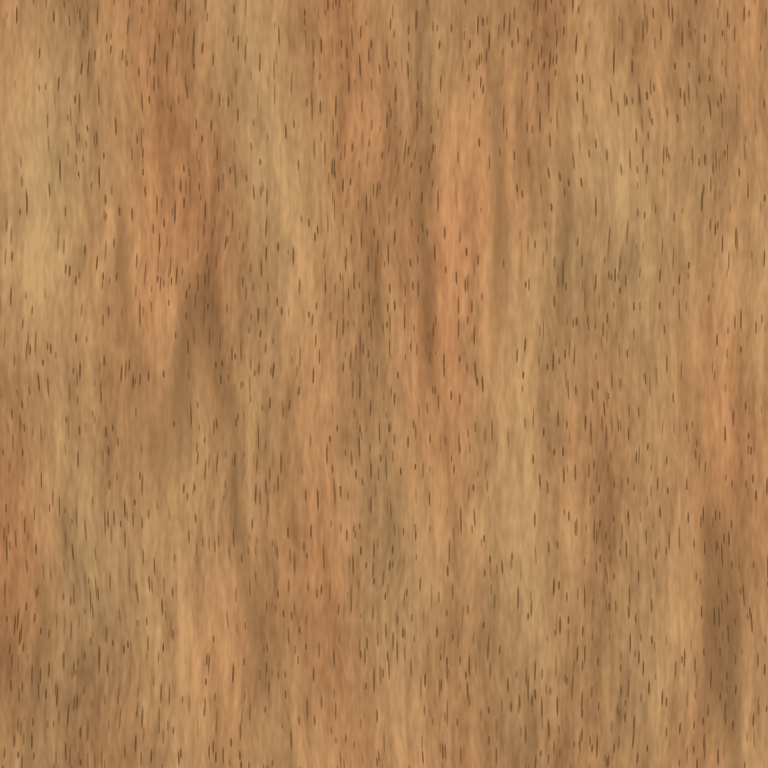
A three.js fragment shader for this texture:

```glsl
varying vec2 vUv;

// Palette
const vec3 DARK_WOOD = vec3(0.51, 0.365, 0.235);
const vec3 LIGHT_WOOD = vec3(0.78, 0.59, 0.40);
const vec3 PORE_BROWN = vec3(0.37, 0.26, 0.16);
const vec3 VEIN_BROWN = vec3(0.47, 0.35, 0.22);
const vec3 RED_SHIFT = vec3(0.016, -0.028, -0.024);

// Grain frequencies across and along the wood
const vec2 BAND_FREQ = vec2(9.0, 1.7);
const vec2 STREAK_FREQ = vec2(42.0, 6.0);
const vec2 FIBER_FREQ = vec2(120.0, 17.0);
const vec2 SPECK_FREQ = vec2(230.0, 55.0);
const vec2 VEIN_FREQ = vec2(6.0, 0.8);
const vec2 TINT_FREQ = vec2(8.0, 2.2);

// Grain strengths
const float BASE_TONE = 0.68;
const float BAND_GAIN = 0.40;
const float STREAK_GAIN = 0.32;
const float FIBER_GAIN = 0.26;
const float SPECK_GAIN = 0.24;
const float VEIN_GAIN = 0.50;

// Pores
const int PORE_LAYERS = 3;
const vec2 PORE_GRID = vec2(84.0, 19.0);
const float PORE_CHANCE = 0.27;
const float PORE_HALF_WIDTH = 0.0021;
const float PORE_GAIN = 0.72;

float hash(vec2 p) {
  vec3 q = fract(vec3(p.xyx) * 0.1031);
  q += dot(q, q.yzx + 33.33);
  return fract((q.x + q.y) * q.z);
}

float cornerSlope(vec2 cell, vec2 offset) {
  float angle = 6.2832 * hash(cell);
  return dot(vec2(cos(angle), sin(angle)), offset);
}

float gradientNoise(vec2 p) {
  vec2 i = floor(p);
  vec2 f = p - i;
  vec2 u = f * f * f * (f * (f * 6.0 - 15.0) + 10.0);
  vec2 e = vec2(1.0, 0.0);
  float low = mix(cornerSlope(i, f), cornerSlope(i + e, f - e), u.x);
  float high = mix(cornerSlope(i + e.yx, f - e.yx), cornerSlope(i + 1.0, f - 1.0), u.x);
  return mix(low, high, u.y);
}

float layeredNoise(vec2 p) {
  float sum = 0.0;
  float gain = 1.0;
  for (int k = 0; k < 3; k++) {
    sum += gain * gradientNoise(p);
    p = p * 2.03 + 17.37;
    gain *= 0.5;
  }
  return sum;
}

// Tapered dashes, one candidate per staggered cell
float poreLayer(vec2 p, float seed, float density) {
  vec2 grid = PORE_GRID * (1.0 + 0.17 * seed);
  vec2 q = p * grid + seed * 7.31;
  float column = floor(q.x);
  q.y += 9.0 * hash(vec2(column, 40.0 + seed));
  vec2 cell = vec2(column, floor(q.y)) + 61.0 * seed;
  float size = hash(cell + 11.3);
  vec2 center = vec2(mix(0.25, 0.75, hash(cell + 23.7)), 0.5);
  vec2 d = (fract(q) - center) / grid;
  float halfLength = mix(0.14, 0.46, size * size) / grid.y;
  float along = clamp(1.0 - abs(d.y) / halfLength, 0.0, 1.0);
  float width = PORE_HALF_WIDTH * mix(0.55, 1.0, sqrt(along));
  float across = 1.0 - smoothstep(0.1 * width, width, abs(d.x));
  float present = step(hash(cell + 5.1), PORE_CHANCE * density);
  return present * across * smoothstep(0.0, 0.6, along) * mix(0.35, 1.0, hash(cell + 31.9));
}

void main() {
  // Gentle sway bends all grain together
  vec2 p = vUv;
  p.x += 0.014 * gradientNoise(vUv * vec2(5.0, 3.5) + 3.7);
  p.x += 0.004 * gradientNoise(vUv * vec2(18.0, 10.0) + 8.2);

  // Tone from broad bands down to fine specks
  float band = layeredNoise(p * BAND_FREQ + 12.4);
  float tone = BASE_TONE + BAND_GAIN * band;
  tone += STREAK_GAIN * layeredNoise(p * STREAK_FREQ + 31.6);
  tone += FIBER_GAIN * gradientNoise(p * FIBER_FREQ + 5.3);
  tone += SPECK_GAIN * gradientNoise(p * SPECK_FREQ + 71.8);
  vec3 color = mix(DARK_WOOD, LIGHT_WOOD, clamp(tone, 0.0, 1.1));

  // Patches of redder and yellower wood
  color += RED_SHIFT * gradientNoise(p * TINT_FREQ + 47.9) * 1.6;

  // Long soft veins that fade in and out
  float ridge = abs(gradientNoise(p * VEIN_FREQ + 20.6));
  float veinMask = smoothstep(-0.1, 0.45, gradientNoise(p * vec2(5.0, 2.0) + 90.2));
  float vein = (1.0 - smoothstep(0.0, 0.09, ridge)) * veinMask;
  color = mix(color, VEIN_BROWN, VEIN_GAIN * vein);

  // Pores gather in the darker bands
  float density = clamp(1.0 - 1.1 * band, 0.35, 1.8);
  float pores = 0.0;
  for (int k = 0; k < PORE_LAYERS; k++) {
    pores = max(pores, poreLayer(p, float(k), density));
  }
  color = mix(color, PORE_BROWN, PORE_GAIN * pores);

  gl_FragColor = vec4(color, 1.0);
}
```
